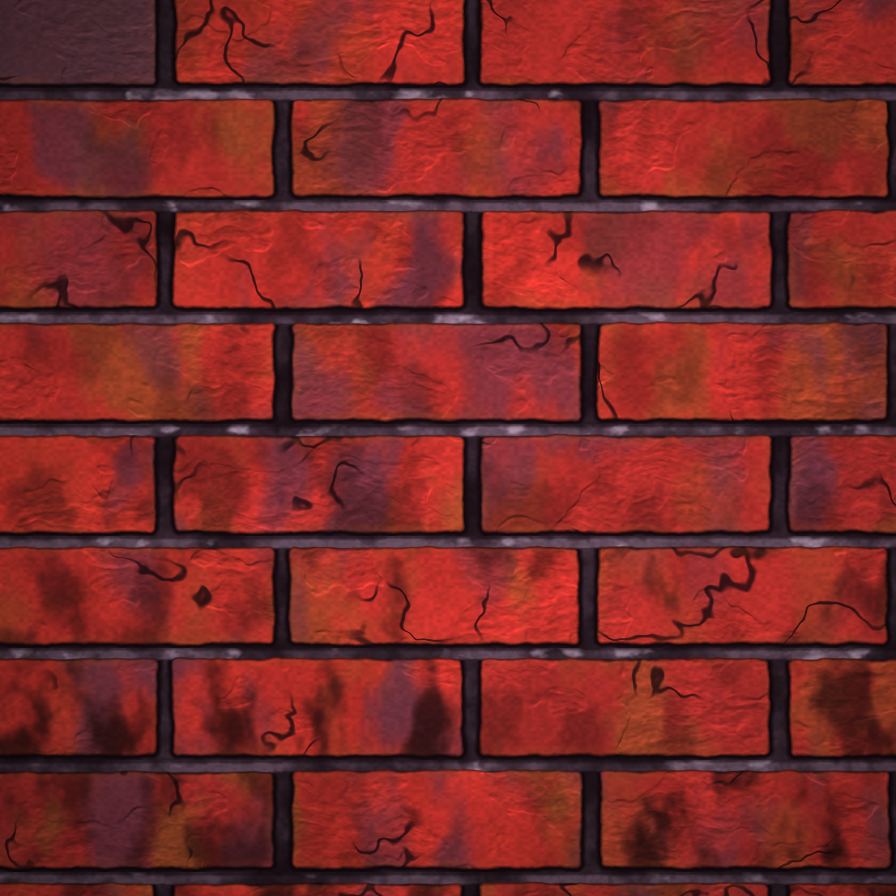
This texture is drawn by a Shadertoy shader. Its source:

```glsl
// Weathered red brick wall in running bond, eight courses high, about three bricks wide.
// Each brick is a rough rounded box with its own noise field for flaking, cracks and stains;
// recessed mortar has a pale upward ledge and a deep shadow under each brick.

const vec2 PITCH = vec2(0.343, 0.125);       // brick plus joint
const vec2 HALF_BRICK = vec2(0.1615, 0.054);
const float FIRST_COURSE = 0.027;            // height of the lowest full course
const float BED_MARGIN = 0.004;              // space below a brick in its cell
const vec2 COURSE_SHIFT = vec2(0.315, 0.1836); // even and odd courses
const float CORNER = 0.006;
const float ROUGHNESS = 0.006;
const float RELIEF = 0.85;
const vec2 LIGHT_STEP = vec2(-0.0009, 0.0024);
const vec2 GLOW_CENTER = vec2(0.55, 0.54);
const vec2 GREY_BRICK = vec2(-1.0, 7.0);     // column, course

const vec3 RED = vec3(0.79, 0.195, 0.165);
const vec3 DEEP_RED = vec3(0.63, 0.165, 0.155);
const vec3 OCHRE = vec3(0.60, 0.29, 0.15);
const vec3 PURPLE = vec3(0.40, 0.19, 0.25);
const vec3 GREY = vec3(0.32, 0.21, 0.26);
const vec3 CHAR = vec3(0.17, 0.06, 0.06);
const vec3 SHADOW = vec3(0.07, 0.03, 0.05);
const vec3 MORTAR = vec3(0.37, 0.28, 0.34);
const vec3 LIME = vec3(0.66, 0.56, 0.64);

float hash(vec2 p) {
    vec3 q = fract(p.xyx * 0.1031);
    q += dot(q, q.yzx + 33.33);
    return fract((q.x + q.y) * q.z);
}

float noise(vec2 p) {
    vec2 i = floor(p), f = fract(p);
    f = f * f * (3.0 - 2.0 * f);
    return mix(mix(hash(i), hash(i + vec2(1, 0)), f.x),
               mix(hash(i + vec2(0, 1)), hash(i + vec2(1, 1)), f.x), f.y);
}

float fbm(vec2 p) {
    float sum = 0.0, amp = 0.533;
    for (int i = 0; i < 4; i++) {
        sum += amp * noise(p);
        p = mat2(1.6, 1.2, -1.2, 1.6) * p + 5.7;
        amp *= 0.5;
    }
    return sum;
}

vec2 warp(vec2 p) {
    return p + 0.025 * (vec2(fbm(p * 18.0), fbm(p * 18.0 + 7.3)) - 0.5);
}

// Height of the brick face: sunken flakes with ragged, slate-like ripples
float faceHeight(vec2 p) {
    vec2 w = warp(p);
    float flake = smoothstep(0.50, 0.535, fbm(w * vec2(11.0, 14.0)));
    float ripple = 1.0 - abs(2.0 * fbm(w * vec2(26.0, 58.0)) - 1.0);
    return flake * (0.75 * ripple - 0.85) + 0.22 * fbm(p * 85.0);
}

float roundedBox(vec2 p, vec2 halfSize, float radius) {
    vec2 d = abs(p) - halfSize + radius;
    return length(max(d, 0.0)) + min(max(d.x, d.y), 0.0) - radius;
}

vec3 brickColor(vec2 q, vec2 id, float edge, float height) {
    vec2 p = q + 10.0 * vec2(hash(id + 17.0), hash(id + 43.0));
    vec3 col = mix(DEEP_RED, RED, hash(id + 5.0));
    col *= 0.84 + 0.32 * fbm(p * vec2(22.0, 12.0));

    // Fired stains, with more soot on the lower courses
    float low = 1.0 - smoothstep(0.05, 0.7, height);
    float ochre = smoothstep(0.46, 0.70, fbm(p * vec2(14.0, 9.0) + 3.0));
    float purple = smoothstep(0.50, 0.72, fbm(p * vec2(12.0, 7.0) + 29.0));
    float soot = smoothstep(0.47, 0.72, fbm(p * vec2(19.0, 13.0) + 61.0));
    col = mix(col, OCHRE, ochre * (0.15 + 0.75 * hash(id + 71.0)));
    col = mix(col, PURPLE, purple * (0.2 + 0.7 * hash(id + 83.0)));
    col = mix(col, CHAR, soot * (0.25 + 0.7 * low * hash(id + 97.0)));
    if (id == GREY_BRICK) col = mix(GREY, col, 0.12);

    // Lit relief and thin cracks
    float slope = faceHeight(p) - faceHeight(p + LIGHT_STEP);
    col *= clamp(1.0 + RELIEF * slope, 0.35, 1.3);
    float crack = 1.0 - smoothstep(0.004, 0.022, abs(fbm(warp(p) * 10.0 + 31.0) - 0.5));
    crack *= smoothstep(0.50, 0.68, noise(p * 13.0 + 11.0));
    col = mix(col, SHADOW, 0.75 * crack);

    // Worn pale border, then the dark turned-down edge
    float border = smoothstep(-0.013, -0.004, edge);
    col = mix(col, OCHRE * 1.05, 0.28 * border * noise(p * 25.0));
    return col * (1.0 - 0.5 * smoothstep(-0.0035, 0.0, edge));
}

vec3 mortarColor(vec2 uv, float ledge, float edge) {
    float grit = fbm(uv * 75.0);
    float patches = smoothstep(0.25, 0.70, fbm(uv * vec2(11.0, 16.0) + 9.0));
    float bed = smoothstep(-0.2, 0.1, ledge) * (1.0 - smoothstep(0.35, 0.85, ledge));
    float upright = 0.38 * smoothstep(0.001, 0.007, edge);
    float lit = max(bed, upright) * (0.35 + 0.85 * patches);
    vec3 col = mix(SHADOW, MORTAR, clamp(lit * (0.45 + grit), 0.0, 1.0));
    float lime = smoothstep(0.60, 0.78, fbm(uv * vec2(26.0, 40.0) + 51.0));
    return mix(col, LIME, lime * bed * 0.8);
}

void mainImage(out vec4 fragColor, in vec2 fragCoord) {
    vec2 uv = fragCoord / iResolution.xy;
    float pixel = 1.0 / iResolution.y;

    // Locate the brick cell
    float course = floor((uv.y - FIRST_COURSE) / PITCH.y);
    float shift = mod(course, 2.0) < 0.5 ? COURSE_SHIFT.x : COURSE_SHIFT.y;
    vec2 grid = vec2(uv.x - shift, uv.y - FIRST_COURSE);
    vec2 id = vec2(floor(grid.x / PITCH.x), course);
    vec2 q = grid - id * PITCH - vec2(0.5 * PITCH.x, BED_MARGIN + HALF_BRICK.y);
    q += 0.004 * (vec2(hash(id + 13.0), 0.4 * hash(id + 37.0)) - vec2(0.5, 0.2));

    // Chipped outline
    float chips = fbm(uv * 42.0) - 0.5;
    float edge = roundedBox(q, HALF_BRICK, CORNER) + ROUGHNESS * chips;
    float ledge = (q.y - HALF_BRICK.y) / (PITCH.y - 2.0 * HALF_BRICK.y);
    vec3 col = mix(brickColor(q, id, edge, uv.y), mortarColor(uv, ledge, edge),
                   smoothstep(-pixel, pixel, edge));

    // Fine grain and light falling off from the middle
    col *= 1.0 + 0.16 * (noise(uv * vec2(210.0, 290.0)) - 0.5);
    vec2 away = uv - GLOW_CENTER;
    col *= 1.09 - 0.85 * dot(away, away);
    fragColor = vec4(clamp(col, 0.0, 1.0), 1.0);
}
```
